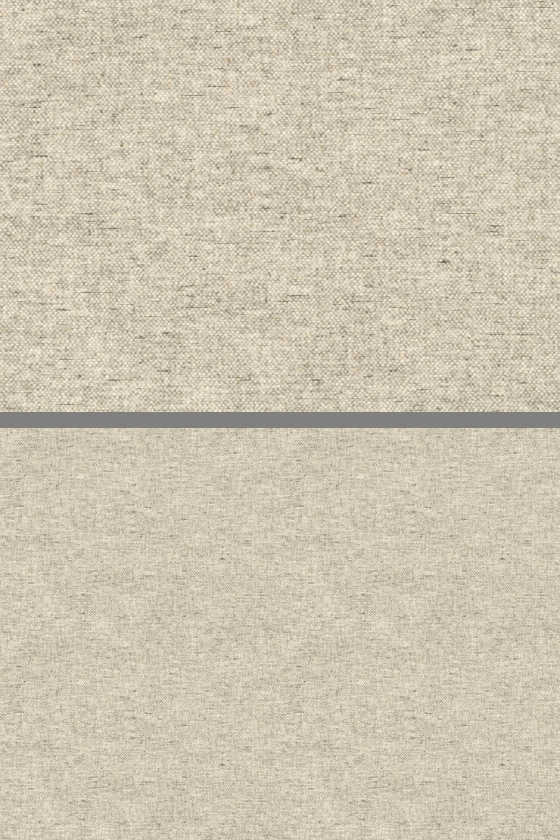
Top, the tile; bottom, the same tile 2 across and 2 down.
A WebGL 2 fragment shader for this texture:

```glsl
#version 300 es
precision highp float;
// Natural linen: a fine plain weave of pale threads with uneven thickness.
// Wrapping gradient noise, along and across the threads, adds grain, slubs
// and mottling; a jittered grid scatters a few husks. Everything tiles.

uniform vec2 u_resolution;
out vec4 fragColor;

const float PI = 3.14159265;
const vec2 THREADS = vec2(236.0, 156.0);   // even counts keep the weave seamless
const vec2 DOT_GRID = vec2(40.0, 30.0);
const vec3 LINEN = vec3(0.827, 0.789, 0.717);
const vec3 SHADE = vec3(1.0, 0.99, 0.97);  // how brightness acts on each channel
const vec3 TAN_SHIFT = vec3(-0.005, -0.02, -0.05);
const vec3 HUSK = vec3(0.42, 0.37, 0.28);
const vec3 NUB = vec3(0.93, 0.90, 0.83);

// Integer hash giving a value from 0 to 1
float hash(vec2 cell, float seed) {
  uvec3 k = uvec3(ivec3(cell, seed));
  uint h = k.x * 1597334673u ^ k.y * 3812015801u ^ k.z * 2798796415u;
  h = (h ^ (h >> 16)) * 2246822519u;
  h = (h ^ (h >> 13)) * 3266489917u;
  h ^= h >> 16;
  return float(h >> 8) / 16777216.0;
}

float cornerSlope(vec2 corner, vec2 offset, vec2 period, float seed) {
  float angle = 2.0 * PI * hash(mod(corner, period), seed);
  return dot(vec2(cos(angle), sin(angle)), offset);
}

// Gradient noise that wraps after one canvas; period holds whole numbers
float noise(vec2 uv, vec2 period, float seed) {
  vec2 p = uv * period;
  vec2 i = floor(p);
  vec2 f = p - i;
  vec2 w = f * f * f * (f * (f * 6.0 - 15.0) + 10.0);
  vec2 e = vec2(1.0, 0.0);
  float low = mix(cornerSlope(i, f, period, seed),
                  cornerSlope(i + e.xy, f - e.xy, period, seed), w.x);
  float high = mix(cornerSlope(i + e.yx, f - e.yx, period, seed),
                   cornerSlope(i + e.xx, f - e.xx, period, seed), w.x);
  return mix(low, high, w.y);
}

// Over-and-under bumps plus the dark gaps between weft rows
float weave(vec2 p) {
  vec2 wave = sin(PI * p);
  return 0.080 * wave.x * wave.y - 0.020 * cos(2.0 * PI * p.y);
}

// Uneven brightness along the weft (x) and the warp (y)
float threadStreaks(vec2 uv) {
  float weft = 0.08 * noise(uv, vec2(12.0, 120.0), 1.0)
             + 0.08 * noise(uv, vec2(52.0, 150.0), 2.0);
  float warp = 0.06 * noise(uv, vec2(140.0, 14.0), 3.0)
             + 0.07 * noise(uv, vec2(180.0, 56.0), 4.0);
  return weft + warp;
}

float mottling(vec2 uv) {
  return 0.035 * noise(uv, vec2(4.0, 7.0), 5.0)
       + 0.045 * noise(uv, vec2(15.0, 23.0), 6.0)
       + 0.06 * noise(uv, vec2(50.0, 52.0), 14.0);
}

// Short dark dashes where a thread thins out
float slubs(vec2 uv, vec2 period, float seed) {
  return smoothstep(0.32, 0.58, noise(uv, period, seed));
}

// Soft dots on a jittered grid; share is the part of cells that hold one
float dots(vec2 uv, vec2 grid, float share, float seed) {
  vec2 p = uv * grid;
  vec2 cell = floor(p);
  vec2 center = 0.25 + 0.5 * vec2(hash(cell, seed), hash(cell, seed + 1.0));
  float size = mix(0.05, 0.12, hash(cell, seed + 2.0));
  float present = step(hash(cell, seed + 3.0), share);
  float dist = length((p - cell - center) * vec2(0.75, 1.0));
  return present * (1.0 - smoothstep(0.4 * size, 1.4 * size, dist));
}

void main() {
  vec2 uv = gl_FragCoord.xy / u_resolution;

  // Threads drift a little from straight lines
  vec2 drift = vec2(noise(uv, vec2(34.0, 29.0), 7.0), noise(uv, vec2(25.0, 30.0), 8.0));
  vec2 threadPos = uv * THREADS + vec2(1.2, 0.8) * drift;

  // Brightness from weave, thread unevenness and fibre grain
  float relief = 1.0 + 0.9 * noise(uv, vec2(54.0, 46.0), 9.0);
  float light = relief * weave(threadPos) + threadStreaks(uv) + mottling(uv);
  light += 0.13 * noise(uv, vec2(190.0, 170.0), 10.0);
  light -= 0.17 * slubs(uv, vec2(22.0, 136.0), 11.0);
  light -= 0.10 * slubs(uv, vec2(140.0, 50.0), 12.0);
  light -= 1.2 * light * light;  // softer highlights, deeper gaps
  vec3 color = LINEN + SHADE * light;

  // Warmer fibres, then a few husks and pale nubs
  float warm = smoothstep(0.18, 0.55, noise(uv, vec2(48.0, 72.0), 13.0));
  color += TAN_SHIFT * warm;
  color = mix(color, HUSK, 0.6 * dots(uv, DOT_GRID, 0.025, 20.0));
  color = mix(color, NUB, 0.6 * dots(uv, DOT_GRID, 0.04, 30.0));

  fragColor = vec4(clamp(color, 0.0, 1.0), 1.0);
}
```
